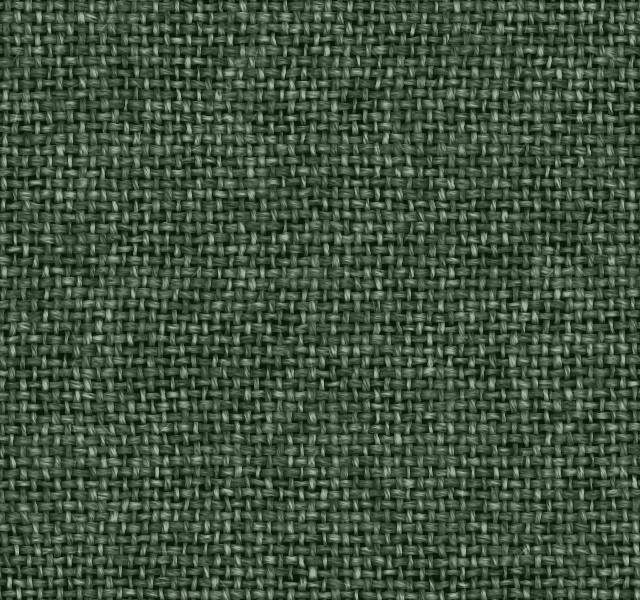
Give the GLSL for this texture, as a WebGL 2 fragment shader.

```glsl
#version 300 es
precision highp float;
// Coarse green burlap: an uneven plain weave of twisted fibrous yarns.
uniform vec2 u_resolution;
out vec4 outColor;

const float PI = 3.14159265;
const vec2 THREADS = vec2(60.0, 54.0); // warp yarns across, weft yarns down
const vec3 GAP_COLOR = vec3(0.03, 0.095, 0.02);
const vec3 YARN_COLOR = vec3(0.315, 0.38, 0.305);
const vec3 LIGHT_COLOR = vec3(0.63, 0.70, 0.63);

float hash(vec2 p) {
    vec3 q = fract(vec3(p.xyx) * 0.1031);
    q += dot(q, q.yzx + 33.33);
    return fract((q.x + q.y) * q.z);
}

float noise(vec2 p) {
    vec2 cell = floor(p);
    vec2 f = fract(p);
    f = f * f * (3.0 - 2.0 * f);
    float low = mix(hash(cell), hash(cell + vec2(1, 0)), f.x);
    float high = mix(hash(cell + vec2(0, 1)), hash(cell + vec2(1, 1)), f.x);
    return mix(low, high, f.y);
}

// One set of yarns running along p.x. Returns height and brightness.
// dip is how strongly the yarn darkens where it passes underneath.
vec2 yarns(vec2 p, float halfWidth, float phase, float twist, float dip, float seed, float pixel) {
    float id = floor(p.y);
    float lane = id * 7.0 + seed;

    // Hand-spun irregularity: sideways wobble, thick and thin stretches, rough rims
    float wobble = noise(vec2(p.x * 0.7, lane)) - 0.5;
    float slub = noise(vec2(p.x * 0.45 + 40.0, lane)) - 0.5;
    float rim = noise(p * vec2(2.2, 3.0) + seed) - 0.5;
    float width = halfWidth + 0.22 * slub + 0.14 * rim + 0.1 * (hash(vec2(id, seed)) - 0.5);
    float across = fract(p.y) - 0.5 - 0.24 * wobble;
    float d = across / width;

    // Rounded cross section, rising and dipping at alternate crossings
    float profile = sqrt(max(1.0 - d * d, 0.0));
    float lift = cos(PI * (p.x - 0.5 + id + phase));
    float coverage = clamp((1.0 - abs(d)) * width / (pixel * 1.3) + 0.5, 0.0, 1.0);
    float height = 0.5 * profile + 0.5 * lift - 2.0 * (1.0 - coverage);

    // Slanted fibre streaks and a separate tone for each visible float
    float slant = across * 5.5 + p.x * twist;
    float fibre = noise(vec2(p.x * 1.3, slant + lane * 3.0));
    float fine = noise(vec2(p.x * 3.0, slant * 1.9 + lane * 5.0));
    float tone = 0.78 + 0.44 * hash(vec2(floor(p.x), id) + seed);
    float streak = 0.25 + 0.9 * fibre + 0.6 * fine;
    float raised = 1.0 - dip * (0.5 - 0.5 * lift);
    float body = profile * raised * (1.0 + 0.18 * d);
    float shade = (0.03 + 0.6 * body * streak * tone) * coverage;
    return vec2(height, shade);
}

// Sparse loose hairs, each contained in its own square of cloth
float looseHair(vec2 p, float size, float pixel) {
    vec2 cell = floor(p / size);
    vec2 local = (fract(p / size) - 0.5) * size;
    float angle = PI * hash(cell + 11.0);
    vec2 dir = vec2(cos(angle), sin(angle));
    float along = dot(local, dir);
    float bend = 0.3 * along * along * (hash(cell + 23.0) - 0.5);
    float dist = abs(dot(local, vec2(-dir.y, dir.x)) - bend);
    float line = 1.0 - smoothstep(0.02, 0.02 + pixel, dist);
    float ends = 1.0 - smoothstep(size * 0.15, size * 0.4, abs(along));
    return line * ends * step(0.75, hash(cell + 37.0));
}

vec3 clothColor(float shade) {
    vec3 color = mix(GAP_COLOR, YARN_COLOR, clamp(shade * 2.0, 0.0, 1.0));
    return mix(color, LIGHT_COLOR, clamp(shade * 2.0 - 1.0, 0.0, 1.0));
}

void main() {
    vec2 uv = gl_FragCoord.xy / u_resolution;
    float pixel = THREADS.x / u_resolution.x;

    // Slight drift of the grid; rows stay nearly level
    vec2 drift = vec2(noise(uv * 5.0), noise(uv * 6.0 + 17.0)) - 0.5;
    vec2 p = uv * THREADS + drift * vec2(0.8, 0.4) + 2.0;

    // Interlace broad, nearly level weft with narrow bright warp
    vec2 weft = yarns(p, 0.42, 0.0, 0.7, 0.8, 5.0, pixel);
    vec2 warp = yarns(p.yx, 0.32, 1.0, 1.8, 1.0, 613.0, pixel);
    float warpOnTop = smoothstep(-0.15, 0.15, warp.x - weft.x);
    float shade = mix(weft.y, warp.y * 1.2, warpOnTop);

    // Faintly uneven dye, fuzz and stray hairs
    shade *= 0.96 + 0.08 * noise(uv * 9.0 + 51.0);
    shade += 0.1 * (noise(p * 5.0) - 0.5);
    shade += 0.2 * looseHair(p + 0.7, 2.8, pixel);
    outColor = vec4(clothColor(shade), 1.0);
}
```
